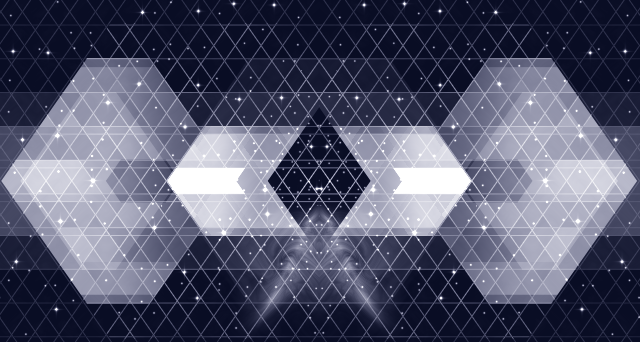
Reproduce this background procedurally as a WebGL 2 fragment shader.

```glsl
#version 300 es
precision highp float;
// Mirrored triangular lattice with pale hexagons over a navy starfield and nebula.
uniform vec2 u_resolution;
out vec4 outColor;

const float VIEW_HEIGHT = 4.12;
const float SLOPE = 1.43;    // steepness of every diagonal
const float PITCH = 0.57;    // horizontal spacing of diagonals
const float ROW = 0.407;     // vertical spacing of rows
const vec3 NAVY = vec3(0.035, 0.05, 0.14);

float hash(vec2 p) {
  vec3 q = fract(vec3(p.xyx) * vec3(0.1031, 0.1030, 0.0973));
  q += dot(q, q.yzx + 33.33);
  return fract((q.x + q.y) * q.z);
}

float fill(float dist, float px) {
  return smoothstep(0.6 * px, -0.6 * px, dist);
}

float stroke(float dist, float halfWidth, float px) {
  return clamp((halfWidth - abs(dist)) / px + 0.5, 0.0, 1.0);
}

// Diamond of half-width r whose tips are cut at height h.
float hexagon(vec2 p, float centre, float r, float h) {
  return max((abs(p.x - centre) + abs(p.y) / SLOPE - r) * 0.82, abs(p.y) - h);
}

float repeatDist(float v, float period) {
  return abs(mod(v + 0.5 * period, period) - 0.5 * period);
}

// Two interleaved families of parallel diagonals.
float diagonals(float s, float px) {
  float dist = abs(repeatDist(s, PITCH) - 0.13) * 0.82;
  return stroke(dist, 0.006, px);
}

float facet(vec2 p, float offset) {
  float s = floor((p.x + p.y / SLOPE - offset) / PITCH);
  float t = floor((p.x - p.y / SLOPE - offset) / PITCH);
  float row = floor((p.y - 0.25) / ROW);
  return hash(vec2(s + 17.0 * row, t + 40.0)) - 0.5;
}

// Layered sines, folded into wispy filaments.
float wisps(vec2 p) {
  float sum = 0.0, gain = 0.5;
  for (int i = 0; i < 5; i++) {
    p += 0.6 * sin(p.yx * 1.7 + float(i));
    sum += gain * abs(sin(p.x) * cos(p.y));
    p = mat2(1.5, 1.1, -1.1, 1.5) * p;
    gain *= 0.55;
  }
  return sum;
}

// One jittered star per cell; cross > 0 adds four rays.
float stars(vec2 p, float cell, float density, float size, float cross) {
  vec2 id = floor(p / cell);
  vec2 jitter = 0.25 + 0.5 * vec2(hash(id + 3.1), hash(id + 9.7));
  vec2 d = abs(p - (id + jitter) * cell);
  float core = exp(-dot(d, d) / (size * size));
  float rays = exp(-d.x / 0.007 - d.y / 0.03) + exp(-d.y / 0.007 - d.x / 0.03);
  return (core + cross * rays) * step(hash(id + 21.3), density);
}

float nebula(vec2 p) {
  float drop = -0.28 - p.y;
  float cloud = wisps(p * 3.5 + 2.0);
  float arm = exp(-abs(p.x - 0.5 * drop) / 0.13);
  float body = exp(-p.x * p.x / 0.5 - pow(p.y + 1.0, 2.0) / 0.3);
  float fade = smoothstep(-0.1, 0.25, drop) * smoothstep(1.7, 0.8, drop);
  return fade * cloud * (0.75 * arm + 0.5 * body);
}

// Tone of the stacked bands and hexagons, from 0 (navy) to 1 (white).
float panels(vec2 p, float px) {
  float ay = abs(p.y);
  float v = 0.07 * fill(ay - 1.07, px) + 0.17 * fill(ay - 0.66, px);
  v += 0.05 * fill(hexagon(p, 0.0, 1.88, 1.47), px);
  // Large outer hexagon, darker toward the centre and its end rows.
  float outer = mix(0.3, 0.56, smoothstep(1.5, 2.6, p.x));
  outer *= 1.0 - 0.25 * fill(1.37 - ay, px);
  outer += 0.1 * fill(hexagon(p, 2.65, 0.95, 1.07), px);
  outer += 0.07 * fill(ay - 0.25, px) * smoothstep(2.5, 3.0, p.x);
  outer -= 0.16 * fill(hexagon(p, 2.12, 0.45, 0.26), px);
  outer += 0.11 * facet(p, 0.13) + 0.09 * facet(p, 0.44);
  v = mix(v, outer, fill(hexagon(p, 2.42, 1.41, 1.48), px));
  // Bright inner hexagon and its notched white bar.
  float bright = mix(0.6, 0.83, smoothstep(0.65, 1.3, p.x));
  bright += 0.09 * facet(p, 0.05) - 0.18 * fill(0.56 - ay, px);
  v = mix(v, bright, fill(hexagon(p, 0.0, 1.83, 0.66), px));
  float bar = max(hexagon(p, 0.0, 1.83, 0.155), 1.0 - ay / SLOPE - p.x);
  v = mix(v, 1.03, fill(bar, px));
  return mix(v, 0.0, fill(hexagon(p, 0.0, 0.62, 0.9), px));
}

float lattice(vec2 p, float px) {
  float upper = stroke(repeatDist(p.y - 0.25, ROW), 0.005, px) * step(-0.6, p.y);
  float lower = stroke(repeatDist(p.y + 0.25, ROW), 0.005, px) * step(p.y, 0.6);
  float rows = max(upper, lower);
  float slants = max(diagonals(p.x + p.y / SLOPE, px), diagonals(p.x - p.y / SLOPE, px));
  float inside = fill(hexagon(p, 0.0, 3.84, 1.9), px);
  float patchy = 0.75 + 0.25 * sin(p.x * 4.0 + 1.0) * sin(p.y * 5.0 + 2.0);
  float glow = mix(0.42, 0.8, exp(-p.y * p.y / 1.2)) * patchy;
  return max(0.75 * rows, slants) * mix(0.16, glow, inside);
}

void main() {
  float px = VIEW_HEIGHT / u_resolution.y;
  vec2 p = (gl_FragCoord.xy - u_resolution * vec2(0.4987, 0.471)) * px;
  p.x = abs(p.x);
  float tone = panels(p, px) + nebula(p);
  tone += 0.025 * (wisps(p * 9.0) - 0.4);
  tone = mix(tone, 1.0, lattice(p, px));
  // Fine dust, denser in the middle, and sparse glints.
  tone += 0.75 * stars(p, 0.19, 0.3, 0.011, 0.0);
  tone += 0.7 * stars(p + 4.0, 0.11, 0.5 * exp(-dot(p, p)), 0.01, 0.0);
  tone += 0.8 * stars(p + 7.0, 0.52, 0.4, 0.018, 0.7);
  tone = clamp(tone, 0.0, 1.0);
  vec3 color = mix(NAVY, vec3(1.0), tone);
  color.b += 0.2 * tone * (1.0 - tone);
  outColor = vec4(color, 1.0);
}
```
